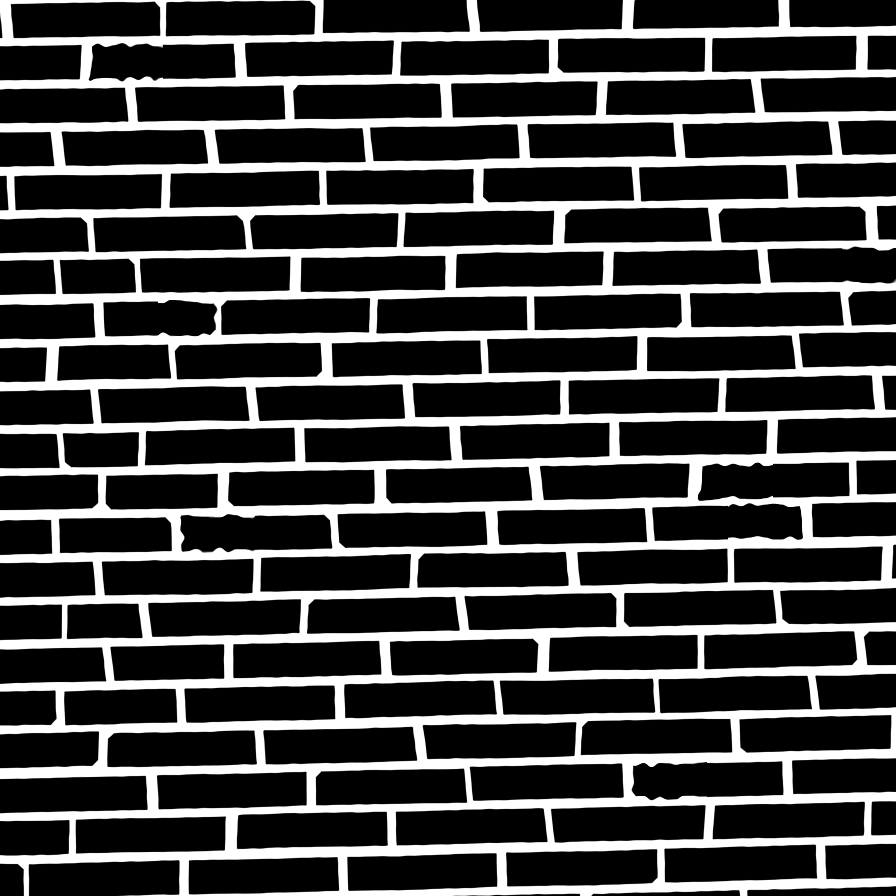
Give the GLSL for this pattern, as a WebGL 2 fragment shader.

```glsl
#version 300 es
precision highp float;
// Black brick wall with white mortar: gently rising courses, short closer bricks at the left, chipped corners.
#define ROW_PITCH 0.048
#define BRICK_PITCH 0.1735
#define PITCH_GROWTH 0.0002
#define FIRST_JOINT 0.3545
#define ROW_DRIFT 0.0015
#define HALF_HEIGHT 0.0191
#define HALF_JOINT 0.0048
#define CLOSER_EDGE 0.143
#define CHIP_CHANCE 0.10
#define WEAR_CHANCE 0.03

uniform vec2 u_resolution;
out vec4 fragColor;

const vec3 BRICK = vec3(0.0);
const vec3 MORTAR = vec3(1.0);

float hash(vec2 p) {
    return fract(sin(dot(p, vec2(127.1, 311.7))) * 43758.5);
}

float valueNoise(vec2 p) {
    vec2 cell = floor(p), f = fract(p);
    f = f * f * (3.0 - 2.0 * f);
    float low = mix(hash(cell), hash(cell + vec2(1.0, 0.0)), f.x);
    float high = mix(hash(cell + vec2(0.0, 1.0)), hash(cell + vec2(1.0)), f.x);
    return mix(low, high, f.y);
}

// Fraction of a brick laid at the left of the wall in the middle courses.
float closerWidth(float row) {
    if (row < 5.5 || row > 16.5) return 1.0;
    float phase = mod(row, 4.0);
    return phase == 1.0 ? 1.0 : phase == 2.0 ? 0.51 : 0.76;
}

// Nearest upright joint: x is its integer index, y its place in brick units.
vec2 nearestJoint(float u, float closerEnd, float width) {
    if (u < closerEnd - 0.5 * width) {
        float index = min(round(u + width), closerEnd) - 1.0;
        return vec2(index, index + 1.0 - width);
    }
    return vec2(max(round(u), closerEnd));
}

// Signed distance to the brick outline, positive inside the brick.
float brickDistance(vec2 p) {
    // Courses counted from the top, sloping more toward the bottom
    float down = 1.0 - p.y;
    float v = (down + p.x * (0.013 + 0.0105 * down) - 0.0234) / ROW_PITCH + 0.5;
    float row = floor(v);
    float y = (v - row - 0.5) * ROW_PITCH;

    // Bond repeats every four courses
    float bond = fract(0.5 * row - 0.2 * floor(mod(row, 4.0) / 2.0));
    float pitch = BRICK_PITCH + PITCH_GROWTH * row;
    float start = FIRST_JOINT + ROW_DRIFT * row + bond * pitch;
    float closerEnd = ceil((CLOSER_EDGE - start) / pitch);
    vec2 joint = nearestJoint((p.x - start) / pitch, closerEnd, closerWidth(row));

    // Upright joint: random place, lean and thickness
    vec2 id = vec2(joint.x, row);
    float lean = 0.03 + 0.2 * (hash(id + 11.3) - 0.5);
    float x = p.x - start - joint.y * pitch - lean * y;
    x += 0.004 * (hash(id + 23.7) - 0.5);
    float side = x < 0.0 ? -1.0 : 1.0;
    float insideX = abs(x) - HALF_JOINT - 0.0038 * (hash(id + 37.1) - 0.5);

    // Each brick sits a little high or low, with a slightly uneven edge
    vec2 brick = vec2(joint.x + min(side, 0.0), row);
    float lift = 0.0022 * (hash(brick + 41.9) - 0.5);
    float wave = 0.0014 * (valueNoise(vec2(p.x * 18.0, row * 7.3)) - 0.5);
    float edgeY = y + lift + wave;
    float insideY = HALF_HEIGHT - abs(edgeY);

    // Occasional clipped corners
    vec2 corner = brick + vec2(0.31 * side, 0.17 * sign(edgeY));
    float chip = hash(corner + 53.2) < CHIP_CHANCE ? 0.0045 : 0.0006;
    float d = min(min(insideX, insideY), (insideX + insideY) * 0.707 - chip);

    // Faint roughness, stronger on a few worn ends
    float wear = hash(brick + vec2(0.4 * side, 67.8)) < WEAR_CHANCE ? 0.006 : 0.0008;
    return d - wear * (valueNoise(p * 110.0) - 0.4);
}

void main() {
    vec2 p = gl_FragCoord.xy / u_resolution;
    float pixel = 1.0 / min(u_resolution.x, u_resolution.y);
    float coverage = smoothstep(-0.7 * pixel, 0.7 * pixel, brickDistance(p));
    fragColor = vec4(mix(MORTAR, BRICK, coverage), 1.0);
}
```
